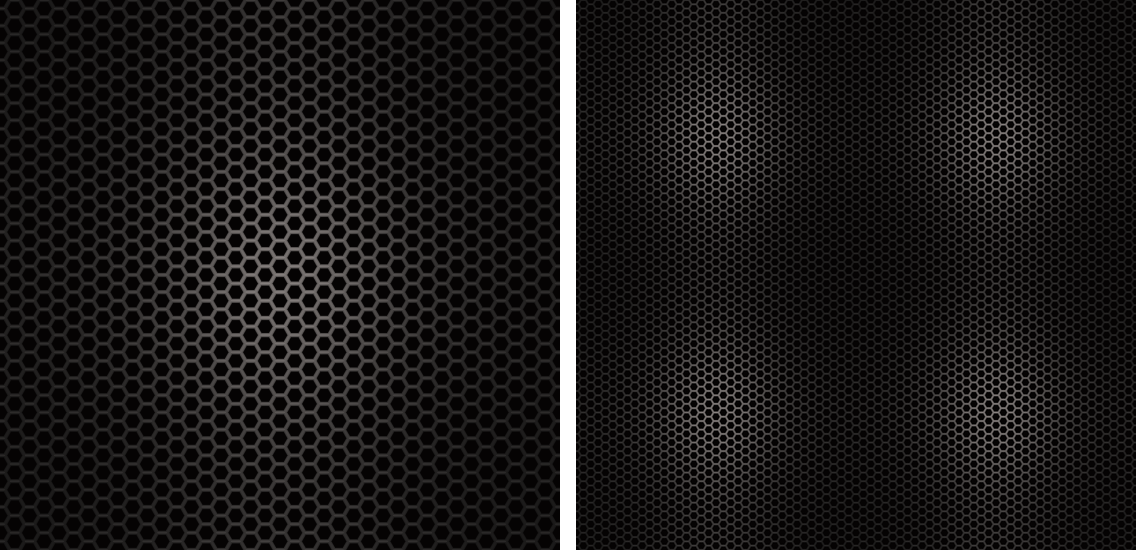
Left: one tile. Right: repeated 2 by 2.
Give the GLSL for this pattern, as a Shadertoy shader.

```glsl
const vec2 REPEATS = vec2(19.0, 32.0);       // whole cells across and down
const vec2 CELL_SHAPE = vec2(1.7320508, 1.0); // regular hexagon lattice
const float WALL_HALF = 0.125;               // half wall width, in cell heights
const vec3 HOLE_COLOR = vec3(0.018, 0.010, 0.010);
const vec3 METAL_TINT = vec3(1.0, 0.955, 0.94);
const float AMBIENT = 0.085;
const float GLOW = 0.35;
const vec2 GLOW_FALLOFF = vec2(2.0, 1.15);
const float RIDGE_SHINE = 0.055;
const float PI = 3.14159265;

// Offset from the nearest hexagon centre on two interleaved grids
vec2 hexOffset(vec2 p) {
    vec2 a = (fract(p) - 0.5) * CELL_SHAPE;
    vec2 b = (fract(p + 0.5) - 0.5) * CELL_SHAPE;
    return dot(a, a) < dot(b, b) ? a : b;
}

// Soft central light that wraps at the borders
float glowAt(vec2 uv) {
    vec2 s = sin(PI * (uv - 0.5));
    return AMBIENT + GLOW * exp(-dot(s * s, GLOW_FALLOFF));
}

void mainImage(out vec4 fragColor, in vec2 fragCoord) {
    vec2 uv = fragCoord / iResolution.xy;
    float pixel = REPEATS.y / iResolution.y;

    // Flat-topped hexagon distance, 0.5 on the shared ridge
    vec2 q = hexOffset(uv * REPEATS);
    vec2 m = abs(q);
    float slanted = m.x * 0.8660254 + m.y * 0.5;
    float ridgeDist = 0.5 - max(m.y, slanted);
    float wall = 1.0 - smoothstep(-0.7 * pixel, 0.7 * pixel, ridgeDist - WALL_HALF);

    // Rounded bevel, lit a little more on faces below each hole
    float slope = clamp(ridgeDist / WALL_HALF, 0.0, 1.0);
    float bevel = mix(1.08, 0.72, slope * slope);
    bevel *= 1.0 - 0.25 * q.y * slope;

    // Thin shine along the level walls
    float level = smoothstep(-0.03, 0.03, m.y - slanted);
    float shine = RIDGE_SHINE * level * (1.0 - smoothstep(0.0, 0.04 + pixel, ridgeDist));

    vec3 metal = METAL_TINT * (glowAt(uv) * bevel + shine);
    fragColor = vec4(mix(HOLE_COLOR, metal, wall), 1.0);
}
```
